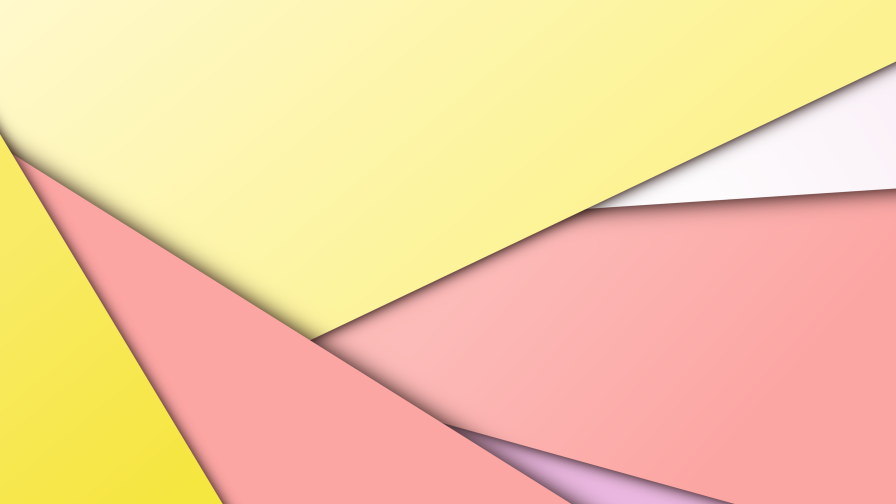
A WebGL 2 fragment shader for this background:

```glsl
#version 300 es
precision highp float;

uniform vec2 u_resolution;
out vec4 outColor;

#define ASPECT 1.7778
#define SHADOW_TINT vec3(0.17, 0.09, 0.08)
#define CREAM vec3(1.0, 0.975, 0.80)
#define LEMON vec3(0.99, 0.95, 0.57)
#define GOLD_LIGHT vec3(0.975, 0.92, 0.40)
#define GOLD_DEEP vec3(0.965, 0.90, 0.25)
#define ROSE_LIGHT vec3(0.99, 0.73, 0.72)
#define ROSE vec3(0.99, 0.65, 0.64)
#define PAPER vec3(0.995, 0.985, 0.99)
#define PAPER_BLUSH vec3(0.98, 0.945, 0.97)
#define LAVENDER vec3(0.92, 0.72, 0.88)

// Signed distance to the line a-b, positive on its left side
float halfPlane(vec2 p, vec2 a, vec2 b) {
  vec2 along = normalize(b - a);
  vec2 rel = p - a;
  return along.x * rel.y - along.y * rel.x;
}

// Lay a sheet over the base, with a soft shadow falling outside its edge
vec3 layer(vec3 base, vec3 sheet, float dist, float spread, float strength) {
  float reach = max(-dist, 0.0) / spread;
  float shadow = strength * exp(-reach - 0.5 * reach * reach);
  float pixel = 1.0 / u_resolution.y;
  float cover = smoothstep(-0.7 * pixel, 0.7 * pixel, dist);
  return mix(mix(base, SHADOW_TINT, shadow), sheet, cover);
}

// Blend two colours along the direction from one point to another
vec3 ramp(vec3 from, vec3 to, vec2 p, vec2 a, vec2 b) {
  vec2 span = b - a;
  float t = clamp(dot(p - a, span) / dot(span, span), 0.0, 1.0);
  return mix(from, to, t);
}

void main() {
  // Canvas height is one unit
  vec2 p = gl_FragCoord.xy / u_resolution * vec2(ASPECT, 1.0);

  // Sheet fills
  vec3 lemon = ramp(CREAM, LEMON, p, vec2(0.0, 1.0), vec2(0.72, 0.12));
  vec3 gold = ramp(GOLD_LIGHT, GOLD_DEEP, p, vec2(0.0, 0.5), vec2(0.38, 0.04));
  vec3 rose = ramp(ROSE_LIGHT, ROSE, p, vec2(1.05, 0.56), vec2(1.50, 0.16));
  vec3 paper = ramp(PAPER, PAPER_BLUSH, p, vec2(1.40, 0.62), vec2(1.78, 0.84));

  // Sheet edges
  float roseEdge = halfPlane(p, vec2(0.880, 0.160), vec2(1.458, 0.0));
  float paperEdge = halfPlane(p, vec2(1.169, 0.586), vec2(1.778, 0.626));
  float lemonEdge = halfPlane(p, vec2(0.618, 0.326), vec2(1.778, 0.878));
  float wedgeEdge = halfPlane(p, vec2(1.134, 0.0), vec2(0.032, 0.690));
  float goldEdge = halfPlane(p, vec2(0.442, 0.0), vec2(0.0, 0.734));

  // Stack from bottom to top
  vec3 color = LAVENDER;
  color = layer(color, rose, roseEdge, 0.018, 0.62);
  color = layer(color, paper, paperEdge, 0.026, 0.62);
  color = layer(color, lemon, lemonEdge, 0.018, 0.70);
  color = layer(color, ROSE, wedgeEdge, 0.026, 0.58);
  color = layer(color, gold, goldEdge, 0.016, 0.60);

  outColor = vec4(color, 1.0);
}
```
